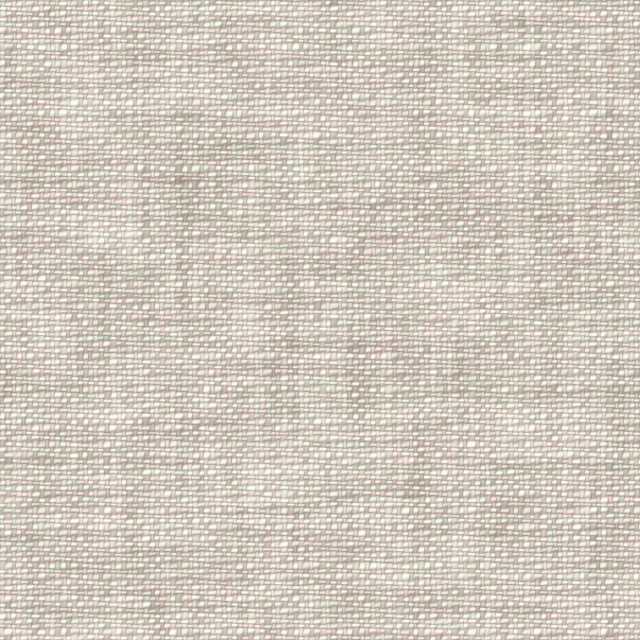
Reproduce this texture procedurally as a Shadertoy shader.

```glsl
const vec2 THREADS = vec2(116.0, 116.0);   // warp across, weft down
const vec3 SHADOW = vec3(0.575, 0.52, 0.475);
const vec3 LINEN = vec3(1.0, 0.985, 0.945);
const vec3 TINT = vec3(0.026, -0.014, 0.008); // rosy to greenish fibres
const float GAP_TONE = 0.22;
const float WARP_TONE = 0.55;
const float WEFT_TONE = 0.80;
const float WARP_WEAR = 0.22;
const float WEFT_WEAR = 0.30;
const float STITCH_WEAR = 0.50;
const float SLANT = 0.15;                  // lean of the stitches
const float SLUB_LENGTH = 11.0;            // in stitches
const float WOBBLE = 0.07;                 // in stitches
const float SPACING_WEAR = 0.13;           // in stitches
const float MOTTLE = 0.018;
const int SAMPLES = 2;                     // per side of a pixel
const float PI = 3.14159265;

float hash(vec2 p) {
    p = fract(p * vec2(0.1031, 0.1137));
    p += dot(p, p.yx + 33.33);
    return fract((p.x + p.y) * p.x * 71.7);
}

// Uneven spinning along one thread, centred on zero
float slub(float thread, float along) {
    float s = along / SLUB_LENGTH + 7.0 * hash(vec2(thread, 3.0));
    float knot = floor(s);
    float swell = mix(hash(vec2(thread, knot + 40.0)),
                      hash(vec2(thread, knot + 41.0)),
                      smoothstep(0.0, 1.0, s - knot));
    return 0.65 * swell + 0.35 * hash(vec2(thread, 17.0)) - 0.5;
}

// Rounded profile; swollen threads are broader
float ridge(float offset, float swell) {
    float r = 0.5 + 0.5 * cos(2.0 * PI * offset);
    return pow(r, 0.9 - 0.7 * swell);
}

// Slow unevenness along both thread directions
float mottle(vec2 uv) {
    return sin(uv.y * 29.0 + 2.0 * sin(uv.x * 7.0))
         + sin(uv.x * 43.0 + 2.0 * sin(uv.y * 9.0))
         + sin(uv.x * 19.0 + 1.3) * sin(uv.y * 15.0);
}

// Threads lie nearly straight but not evenly spaced
vec2 threadSpace(vec2 uv) {
    vec2 bend = vec2(sin(uv.y * 37.0 + 3.0 * sin(uv.x * 11.0)),
                     sin(uv.x * 29.0 + 3.0 * sin(uv.y * 13.0)));
    vec2 spacing = sin(uv * 173.0 + 2.0 * sin(uv * 61.0))
                 + sin(uv.yx * 67.0 + uv * 241.0);
    return uv * THREADS + WOBBLE * bend + SPACING_WEAR * spacing;
}

vec3 cloth(vec2 uv) {
    vec2 p = threadSpace(uv);
    vec2 cell = floor(p);
    vec2 offset = p - cell - 0.5;

    // Plain weave, leaning to the right: positive where weft lies on top
    float wave = (0.5 + SLANT) * cos(PI * (p.x - p.y))
               - (0.5 - SLANT) * cos(PI * (p.x + p.y));
    float weftOnTop = smoothstep(-0.4, 0.4, wave);

    float warpSlub = slub(cell.x + 301.0, p.y);
    float weftSlub = slub(cell.y + 11.0, p.x);
    float warpRidge = ridge(offset.x, warpSlub);
    float weftRidge = ridge(offset.y, weftSlub);

    // Rows remain faintly visible between the warp crowns
    float warp = WARP_TONE * mix(warpRidge, weftRidge, 0.35);
    float weft = WEFT_TONE * weftRidge;
    float tone = GAP_TONE + mix(warp, weft, weftOnTop);
    tone += WARP_WEAR * warpSlub * (1.0 - 0.6 * weftOnTop);
    tone += WEFT_WEAR * weftSlub * (0.4 + 0.6 * weftOnTop);

    // Raised crowns, each stitch worn differently
    float crown = abs(sin(PI * p.x) * sin(PI * p.y));
    tone += 0.14 * max(wave, 0.0);
    tone += STITCH_WEAR * crown * (hash(cell + 5.0) - 0.5);

    // Light from the upper left
    tone += 0.30 * (offset.y - 0.3 * offset.x) * crown;
    tone += MOTTLE * mottle(uv);

    // Soften the brightest crowns
    tone = min(tone, 0.75 + 0.55 * (tone - 0.75));

    float hue = hash(cell + 83.0) - 0.5 + slub(cell.y + 907.0, p.x);
    vec3 color = mix(SHADOW, LINEN, clamp(tone, -0.1, 1.0));
    return color + TINT * hue;
}

void mainImage(out vec4 fragColor, in vec2 fragCoord) {
    vec3 color = vec3(0.0);
    for (int j = 0; j < SAMPLES; j++) {
        for (int i = 0; i < SAMPLES; i++) {
            vec2 shift = (vec2(i, j) + 0.5) / float(SAMPLES) - 0.5;
            color += cloth((fragCoord + shift) / iResolution.xy);
        }
    }
    color /= float(SAMPLES * SAMPLES);
    fragColor = vec4(clamp(color, 0.0, 1.0), 1.0);
}
```
